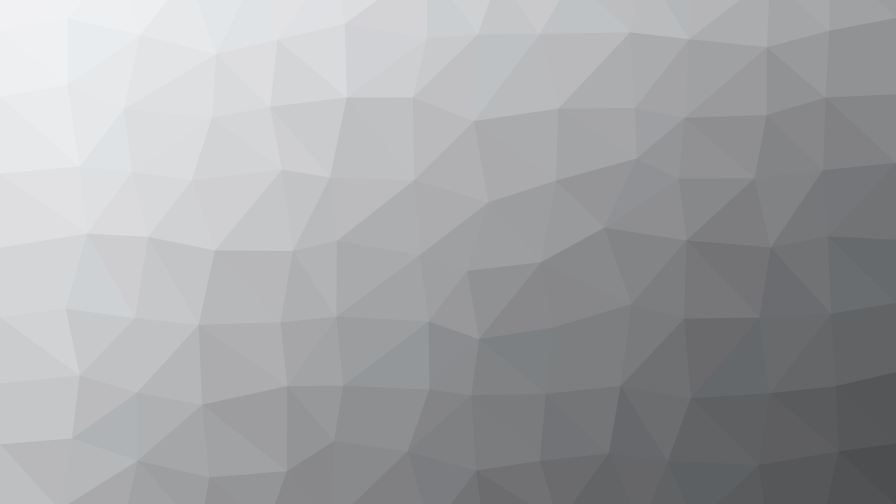
Reproduce this background procedurally as a Shadertoy shader.

```glsl
// Low-poly background: a jittered triangle mesh shaded from pale upper left to dark lower right.

#define COLUMNS 13.0        // mesh cells across the canvas
#define ROW_START 0.69      // height of the first row, in cells
#define ROW_STEP 1.016      // distance between rows, in cells
#define JITTER vec2(0.34, 0.26)
#define LIGHT_TONE 0.972
#define TONE_FALL vec3(0.355, 0.25, 0.115)  // rightward, downward, combined
#define CONTRAST 0.03
#define FACET_NOISE 0.03
#define TINT_NOISE 0.009

const float TAU = 6.28319;

float hash(vec2 p) {
    return fract(sin(dot(p, vec2(127.1, 311.7))) * 43758.5);
}

float cross2(vec2 a, vec2 b) {
    return a.x * b.y - a.y * b.x;
}

// Cosine with its crest and period given in cells
float wave(float x, float crest, float period) {
    return cos(TAU * (x - crest) / period);
}

// Mesh vertex: lattice point moved by gentle waves and random jitter
vec2 vertex(vec2 id) {
    vec2 shift = (vec2(hash(id), hash(id + 37.3)) - 0.5) * JITTER;
    shift.x += 0.10 * wave(id.x, 1.0, 2.6);
    shift.x += 0.21 * wave(id.x, 3.0, 10.5) * wave(id.y, 3.0, 2.6);
    shift.y += 0.14 * wave(id.x, 1.0, 4.0) + 0.07 * wave(id.x, 0.0, COLUMNS);
    shift.y += 0.15 * wave(id.x, 2.8, 7.5) * wave(id.y, 3.0, 5.5);
    // Keep the side columns on the canvas edges
    if (id.x == 0.0 || id.x == COLUMNS) shift.x = 0.0;
    return vec2(id.x, ROW_START + ROW_STEP * id.y) + shift;
}

// Signed distance to the line through a and b
float edge(vec2 p, vec2 a, vec2 b) {
    return cross2(b - a, p - a) / max(length(b - a), 1e-4);
}

float coverage(vec2 p, vec2 a, vec2 b, vec2 c, float pixel) {
    float winding = sign(cross2(b - a, c - a));
    float inside = min(min(edge(p, a, b) * winding, edge(p, b, c) * winding),
                       edge(p, c, a) * winding);
    return clamp(0.5 + inside / pixel, 0.0, 1.0);
}

// Flat grey of a facet, taken from the gradient at its centre
vec3 facetColour(vec2 centre, vec2 extent) {
    vec2 uv = clamp(centre / extent, 0.0, 1.0);
    float down = 1.0 - uv.y;
    float tone = LIGHT_TONE - dot(TONE_FALL, vec3(uv.x, down, uv.x * down));
    tone += CONTRAST * sin(10.5 * (tone - 0.66));
    tone += FACET_NOISE * (hash(centre) - 0.5) * smoothstep(0.98, 0.85, tone);
    float cool = hash(centre + 5.7) - 0.5;
    vec3 tint = vec3(-0.004, 0.001, 0.009) + TINT_NOISE * cool * vec3(-1.0, 0.2, 0.3);
    return min(vec3(tone), 0.943) + tint;
}

// Adds one triangle to the weighted colour sum
void addTriangle(inout vec4 sum, vec2 p, vec2 a, vec2 b, vec2 c, vec2 extent, float pixel) {
    float weight = coverage(p, a, b, c, pixel);
    if (weight > 0.0) sum += weight * vec4(facetColour((a + b + c) / 3.0, extent), 1.0);
}

void mainImage(out vec4 fragColor, in vec2 fragCoord) {
    float pixel = COLUMNS / iResolution.x;
    vec2 p = fragCoord * pixel;
    vec2 extent = iResolution.xy * pixel;
    vec2 home = floor(vec2(p.x, (p.y - ROW_START) / ROW_STEP));

    vec4 sum = 0.001 * vec4(facetColour(p, extent), 1.0);

    // Neighbouring cells, each split along its shorter diagonal
    for (int y = -1; y <= 1; y++) {
        for (int x = -1; x <= 1; x++) {
            vec2 id = home + vec2(x, y);
            vec2 a = vertex(id);
            vec2 b = vertex(id + vec2(1.0, 0.0));
            vec2 c = vertex(id + vec2(1.0, 1.0));
            vec2 d = vertex(id + vec2(0.0, 1.0));
            if (distance(a, c) < distance(b, d)) {
                addTriangle(sum, p, a, b, c, extent, pixel);
                addTriangle(sum, p, a, c, d, extent, pixel);
            } else {
                addTriangle(sum, p, a, b, d, extent, pixel);
                addTriangle(sum, p, b, c, d, extent, pixel);
            }
        }
    }

    fragColor = vec4(sum.rgb / sum.a, 1.0);
}
```
